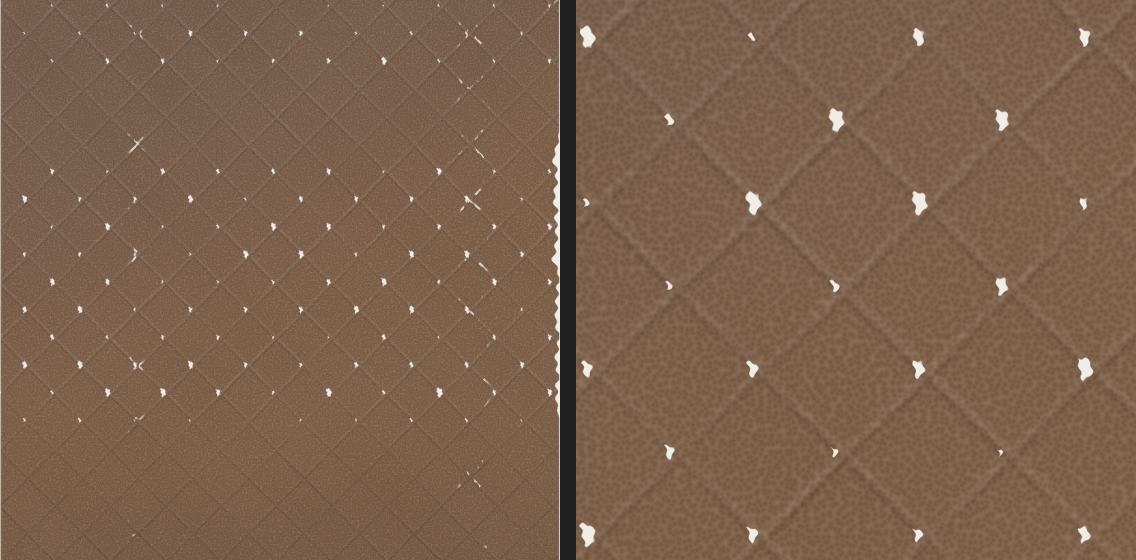
Left: the whole. Right: its middle third, enlarged.
Write a WebGL 2 fragment shader that draws this pattern.

```glsl
#version 300 es
precision highp float;
// Brown grained sheet embossed with a diagonal lattice, about ten diamonds across and down.
// Pale half-moon chips sit beside the crossings in worn rows; scratches follow two worn
// columns and the right edge is torn. Cellular noise gives grain, layered sines give wear.
uniform vec2 u_resolution;
out vec4 fragColor;

const float PERIOD = 0.0987;
const vec2 CROSSING = vec2(0.543, 0.5456);
const vec3 PALE = vec3(0.94, 0.93, 0.90);

float hash(vec2 p) {
  vec3 q = fract(vec3(p.xyx) * 0.1031);
  q += dot(q, q.yzx + 33.33);
  return fract((q.x + q.y) * q.z);
}

// Distance to the nearest scattered cell point
float cellular(vec2 p) {
  vec2 cell = floor(p);
  float nearest = 2.0;
  for (int y = -1; y <= 1; y++) {
    for (int x = -1; x <= 1; x++) {
      vec2 c = cell + vec2(x, y);
      vec2 point = c + vec2(hash(c), hash(c + 71.7));
      nearest = min(nearest, length(p - point));
    }
  }
  return nearest;
}

float waves(vec2 p) {
  return (sin(p.x + 1.7 * sin(p.y * 0.8)) + sin(p.y * 1.3 - p.x * 0.6 + 2.0)
        + sin(p.x * 2.3 + p.y * 1.9 + 4.0)) / 3.0;
}

vec2 diagonals(vec2 p) { return vec2(p.x + p.y, p.x - p.y); }

float bump(float x, float width) { return exp(-x * x / (width * width)); }

// How large chips grow in each half-period row
float rowWear(float row) {
  if (row == -5.0) return 1.35;
  if (row == -3.0) return 0.75;
  if (row > -6.0 && row < 4.0) return 1.0;
  if (row == 7.0) return 1.0;
  if (row == 8.0) return 0.8;
  return row == -6.0 ? 0.55 : row == 9.0 ? 0.45 : 0.0;
}

// Coverage of a half-moon chip, flat on its left side
float chip(vec2 uv, float pixel) {
  vec2 p = (uv - CROSSING + vec2(0.007, 0.0)) / PERIOD;
  vec2 node = round(diagonals(p));
  vec2 center = 0.5 * vec2(node.x + node.y, node.x - node.y);
  vec2 d = (p - center) * PERIOD;
  float size = mix(0.35, 1.1, hash(node + 40.0)) * rowWear(node.x - node.y);
  float radius = 0.0056 * size;
  d += 0.0007 * vec2(sin(d.y * 900.0 + node.x), sin(d.x * 1100.0 + node.y));
  float disc = length(d * vec2(1.0, 0.9)) - radius;
  float flatSide = -d.x - 0.25 * radius - 0.25 * d.y;
  return step(0.2, size) * (1.0 - smoothstep(-pixel, pixel, max(disc, flatSide)));
}

// Broken pale streaks along the grooves inside the worn columns
float scratches(vec2 uv, vec2 across, vec2 node, float pixel) {
  float leftColumn = bump(uv.x - 0.243, 0.019) * 0.8;
  float rightColumn = bump(uv.x - 0.845, 0.032);
  float corner = smoothstep(0.88, 0.98, uv.y) * smoothstep(0.78, 0.95, uv.x) * 0.8;
  float wear = max(max(leftColumn, rightColumn), corner);
  float gate = step(0.35, hash(node + 13.0));
  float offset = 0.0022 * waves(uv * 45.0);
  float streak = min(abs(across.x - offset), abs(across.y + offset));
  float ink = 1.0 - smoothstep(0.0008, 0.0012 + pixel, streak);
  float broken = smoothstep(0.45, 0.75, cellular(uv * vec2(95.0, 70.0)) + 0.25 * waves(uv * 38.0));
  return ink * broken * gate * smoothstep(0.3, 0.75, wear);
}

void main() {
  vec2 uv = gl_FragCoord.xy / u_resolution;
  float pixel = 1.0 / min(u_resolution.x, u_resolution.y);

  // Ground: warm brown, greyer at the top left, with fine grain
  vec3 color = mix(vec3(0.497, 0.385, 0.298), vec3(0.465, 0.370, 0.310),
                   0.8 * smoothstep(0.55, 1.3, uv.y + 0.4 * (1.0 - uv.x)));
  color *= 1.0 - 0.04 * smoothstep(0.3, 0.0, uv.y);
  color += 0.006 * waves(uv * 14.0);
  color += 0.09 * (cellular(uv * 300.0) - 0.48);

  // Embossed lattice: lit groove with a shaded lip, fading in places
  vec2 lattice = diagonals((uv - CROSSING) / PERIOD);
  lattice += 0.018 * vec2(waves(uv * 17.0), waves(uv.yx * 19.0));
  vec2 node = round(lattice);
  vec2 across = (lattice - node) * PERIOD * 0.7071;
  float lit = max(bump(across.x, 0.0024), bump(across.y, 0.0024));
  float shade = max(bump(across.x + 0.0043, 0.0017), bump(across.y - 0.0043, 0.0017));
  float fade = 0.75 + 0.4 * waves(uv * 23.0 + 3.0);
  color += vec3(0.038, 0.042, 0.046) * lit * fade * mix(0.3, 1.0, smoothstep(0.15, 0.35, uv.y));
  color -= vec3(0.044, 0.039, 0.032) * shade * fade;

  // Chips and scratches expose the pale base
  color = mix(color, PALE, chip(uv, pixel));
  color = mix(color, PALE, 0.8 * scratches(uv, across, node, pixel));

  // Torn right edge and thin bare left edge
  float tornSpan = smoothstep(0.25, 0.29, uv.y) * smoothstep(0.77, 0.73, uv.y);
  float tear = tornSpan * max(0.0, 0.005 + 0.009 * waves(vec2(uv.y * 48.0, uv.y * 75.0)));
  color = mix(color, PALE, smoothstep(-pixel, pixel, uv.x - 0.9985 + tear));
  color = mix(color, PALE, 0.8 * smoothstep(pixel, -pixel, uv.x - 0.0015));
  fragColor = vec4(color, 1.0);
}
```
